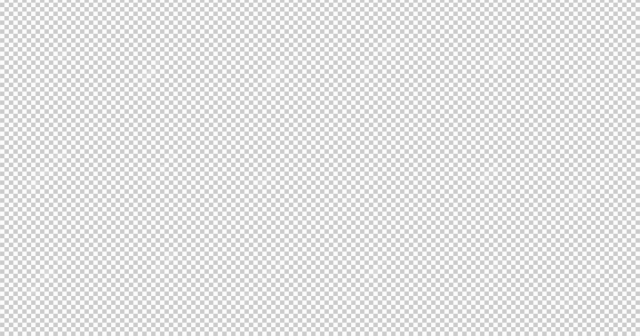
A WebGL 2 fragment shader for this pattern:

```glsl
#version 300 es
precision highp float;
// Fine grey and white checkerboard with faint, pale diagonal smudges.

#define REPEATS_ACROSS 72.0   // light and dark pairs across the width
#define PHASE vec2(0.0, 0.0)  // shift of the grid, in squares
#define EDGE_SOFTNESS 1.15    // edge width, in pixels
#define SMUDGES_ACROSS 6.0    // smudge cells across the width
#define SMUDGE_STRENGTH 0.22
#define LIGHT vec3(0.988)
#define DARK vec3(0.795)

uniform vec2 u_resolution;
out vec4 fragColor;

float hash(vec2 p) {
  return fract(sin(dot(p, vec2(127.1, 311.7))) * 43758.5453);
}

float valueNoise(vec2 p) {
  vec2 cell = floor(p);
  vec2 f = fract(p);
  f = f * f * (3.0 - 2.0 * f);
  float low = mix(hash(cell), hash(cell + vec2(1.0, 0.0)), f.x);
  float high = mix(hash(cell + vec2(0.0, 1.0)), hash(cell + 1.0), f.x);
  return mix(low, high, f.y);
}

// Square waves along both axes, +1 and -1, with smoothed steps
vec2 squareWave(vec2 p, float edge) {
  vec2 triangle = abs(fract((p - 0.5) * 0.5) - 0.5) * 4.0 - 1.0;
  return clamp(triangle / edge, -1.0, 1.0);
}

// Short, broken streaks rising to the right, one in each cell
float smudges(vec2 uv) {
  vec2 p = uv * SMUDGES_ACROSS;
  vec2 cell = floor(p);
  vec2 jitter = vec2(hash(cell), hash(cell + 17.0)) - 0.5;
  vec2 q = fract(p) - 0.5 - 0.2 * jitter;
  vec2 along = vec2(q.x + q.y, q.y - q.x) * 0.7071;
  float streak = smoothstep(0.34, 0.2, abs(along.x))
               * smoothstep(0.07, 0.02, abs(along.y));
  return streak * smoothstep(0.45, 0.75, valueNoise(uv * 110.0));
}

void main() {
  vec2 uv = gl_FragCoord.xy / u_resolution.x;

  // Checkerboard
  float squares = 2.0 * REPEATS_ACROSS;
  float edge = EDGE_SOFTNESS * squares / u_resolution.x;
  vec2 wave = squareWave(uv * squares + PHASE, edge);
  float light = 0.5 - 0.5 * wave.x * wave.y;
  vec3 color = mix(DARK, LIGHT, light);

  // Pale wear
  color = mix(color, LIGHT, SMUDGE_STRENGTH * smudges(uv));

  fragColor = vec4(color, 1.0);
}
```
